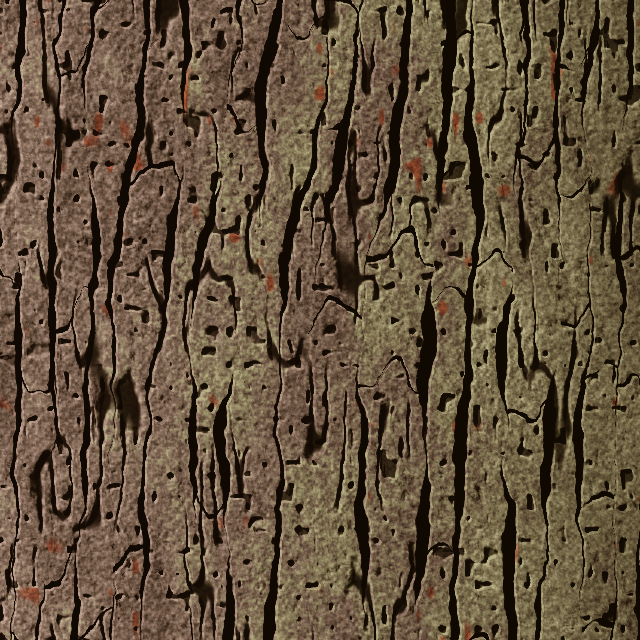
This texture is drawn by a WebGL 2 fragment shader. Its source:

```glsl
#version 300 es
precision highp float;
// Furrowed tree bark: leaning vertical plates split by ragged dark fissures.
// A height field of cracks, flakes and grain is lit from the upper left,
// then coloured by a brown ramp with lichen and rust tints.

#define COLUMNS 14.0      // plates across the middle of the trunk
#define CURVATURE 1.6     // crowding of plates toward the sides
#define LEAN 0.06         // sideways drift of fissures with height
#define CRACK_WIDTH 0.0075
#define CROSS_ROWS 5.0    // possible cross cracks per plate
#define RAGGED 0.012      // roughness of crack edges
#define FLAKE_RELIEF 0.75
#define GRAIN_RELIEF 0.55
#define LIGHT_STEP vec2(-0.0028, 0.0026)
#define BASE_TONE 0.67
#define RUST vec3(0.50, 0.21, 0.11)

uniform vec2 u_resolution;
out vec4 fragColor;

float hash(vec2 p) {
  return fract(sin(dot(p, vec2(127.1, 311.7))) * 43758.5);
}

float noise(vec2 p) {
  vec2 i = floor(p), f = fract(p);
  f = f * f * (3.0 - 2.0 * f);
  float low = mix(hash(i), hash(i + vec2(1, 0)), f.x);
  float high = mix(hash(i + vec2(0, 1)), hash(i + vec2(1, 1)), f.x);
  return mix(low, high, f.y);
}

float fbm(vec2 p) {
  float sum = 0.0, amp = 0.53;
  for (int i = 0; i < 4; i++) {
    sum += amp * noise(p);
    p = mat2(1.6, 1.1, -1.1, 1.6) * p + 7.3;
    amp *= 0.5;
  }
  return sum;
}

// Wandering position of fissure number id at height y, in column units
float fissure(float id, float y) {
  float sway = noise(vec2(id * 7.3, y * 3.5)) - 0.5;
  float kink = noise(vec2(id * 3.7 + 40.0, y * 15.0)) - 0.5;
  return id + 0.68 * sway + 0.26 * kink;
}

// Gap openness: 0 inside a crack of half width w, 1 on the plate
float plateMask(float d, float w) {
  return smoothstep(0.0, 0.0032, d - w);
}

// x: surface height, y: plate mask
vec2 bark(vec2 p) {
  vec2 rough = vec2(fbm(p * vec2(65, 38)), fbm(p * vec2(50, 60) + 19.0)) - 0.5;
  vec2 q = p + RAGGED * rough;

  // Long fissures on a curved trunk
  float u = asin(clamp((q.x - 0.5) * CURVATURE, -0.95, 0.95)) / CURVATURE;
  u = (u - LEAN * q.y + 0.05 * (noise(q * 2.2 + 3.0) - 0.5)) * COLUMNS;
  float plate = 1.0, column = floor(u) - 1.0;
  for (int i = -1; i <= 2; i++) {
    float id = floor(u) + float(i);
    float x = fissure(id, q.y);
    float open = smoothstep(0.18, 0.88, noise(vec2(id * 5.1, q.y * 6.5)));
    float w = mix(-0.0026, CRACK_WIDTH * mix(0.8, 1.15, p.x), open);
    plate = min(plate, plateMask(abs(u - x) / COLUMNS, w));
    if (u > x) column = id;
  }

  // Cross cracks, a few per plate
  float v = q.y * CROSS_ROWS + 9.0 * hash(vec2(column, 4.0));
  v += 0.5 * (noise(vec2(u * 2.0, column)) - 0.5);
  float present = step(0.52, hash(vec2(column, floor(v))));
  float reach = noise(vec2(u * 2.5, floor(v) * 3.1)) * present;
  float cross = plateMask(abs(fract(v) - 0.5) / CROSS_ROWS, mix(-0.0035, 0.004, reach));
  plate = min(plate, cross);

  // Short splits and pits
  float split = abs(noise(q * vec2(40, 8) + 11.0) - 0.5);
  float gate = smoothstep(0.5, 0.68, noise(q * vec2(16, 9) + 31.0));
  plate *= 1.0 - 0.75 * gate * (1.0 - smoothstep(0.02, 0.09, split));
  plate *= mix(0.35, 1.0, smoothstep(0.1, 0.22, noise(q * vec2(75, 58))));

  // Terraced flakes and fine grain
  float level = fbm(p * vec2(34, 19) + 2.0 * rough) * 5.0;
  float flakes = (floor(level) + smoothstep(0.65, 1.0, fract(level))) / 5.0;
  float grain = fbm(p * vec2(135, 105));
  float height = plate * (0.75 + FLAKE_RELIEF * flakes + GRAIN_RELIEF * grain);
  return vec2(height, plate);
}

void main() {
  vec2 p = gl_FragCoord.xy / u_resolution;
  vec2 here = bark(p);
  float relief = here.x - bark(p + LIGHT_STEP).x;
  float blocker = bark(p + 2.6 * LIGHT_STEP).x - here.x;

  // Tone from light, speckle, cracks and cast shadow
  float speckle = fbm(p * 210.0 + 5.0) - 0.5;
  float patches = fbm(p * vec2(17, 8) + 60.0) - 0.5;
  float tone = BASE_TONE + 0.75 * clamp(relief, -0.4, 0.35) + 0.75 * speckle + 0.4 * patches;
  tone *= smoothstep(0.08, 0.8, here.y);
  tone *= 1.0 - 0.85 * smoothstep(0.14, 0.6, blocker);
  tone *= 1.0 - 0.15 * smoothstep(0.75, 1.0, p.x);
  tone = clamp(tone, 0.0, 1.12);
  vec3 color = vec3(0.06, 0.035, 0.01) + vec3(0.61, 0.565, 0.51) * pow(vec3(tone), vec3(1.0, 1.1, 1.25));

  // Pinkish wood to the left, green lichen to the right, sparse rust
  float lichen = smoothstep(0.25, 0.8, p.x + 1.2 * patches + 1.1 * speckle);
  color *= mix(vec3(1.04, 0.97, 1.0), vec3(0.98, 1.03, 0.89), lichen);
  float rust = smoothstep(0.84, 0.93, noise(p * vec2(52, 27) + 80.0));
  rust *= smoothstep(0.5, 0.65, noise(p * 14.0 + 23.0));
  color = mix(color, RUST * (0.3 + tone), 0.8 * rust * here.y);
  fragColor = vec4(color, 1.0);
}
```
